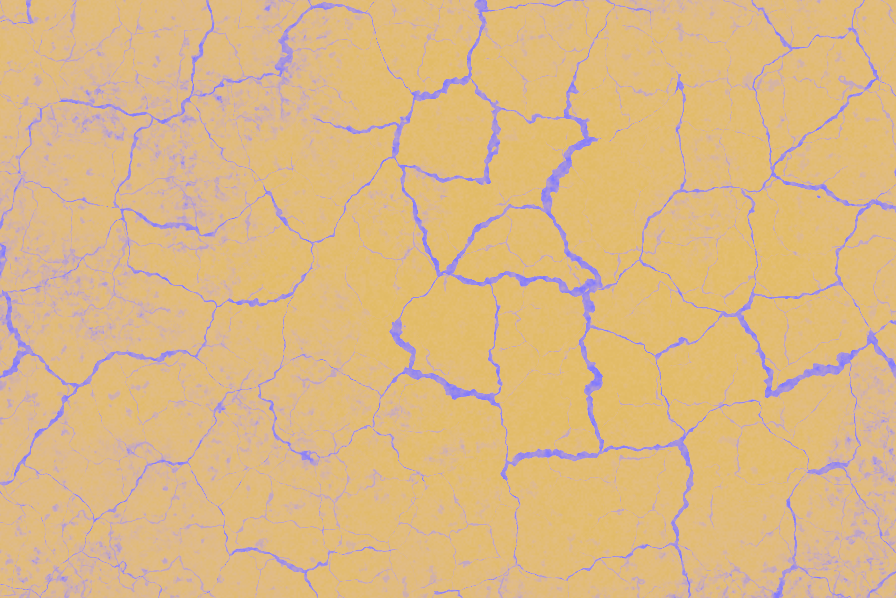
Give the GLSL for this texture, as a WebGL 2 fragment shader.

```glsl
#version 300 es
precision highp float;

uniform vec2 u_resolution;
out vec4 fragColor;

float hash(vec2 p) {
  vec3 q = fract(vec3(p.xyx) * 0.1031);
  q += dot(q, q.yzx + 33.33);
  return fract((q.x + q.y) * q.z);
}

vec2 hash2(vec2 p) {
  return vec2(hash(p + 11.3), hash(p + 57.7));
}

float noise(vec2 p) {
  vec2 i = floor(p), f = fract(p);
  f = f * f * (3.0 - 2.0 * f);
  return mix(mix(hash(i), hash(i + vec2(1, 0)), f.x),
             mix(hash(i + vec2(0, 1)), hash(i + vec2(1, 1)), f.x), f.y);
}

float fbm(vec2 p) {
  float sum = 0.0, amplitude = 0.5;
  for (int i = 0; i < 5; i++) {
    sum += amplitude * noise(p);
    p = mat2(1.6, 1.2, -1.2, 1.6) * p + 7.1;
    amplitude *= 0.5;
  }
  return sum / 0.97;
}

vec2 warp(vec2 p, float scale, float amount) {
  return amount * (vec2(fbm(p * scale + 3.7), fbm(p * scale + 41.2)) - 0.5);
}

// Coverage of cell borders; each border gets its own half width
float cracks(vec2 p, float scale, float thin, float thick, float gain, float pixel) {
  vec2 q = p * scale, cell = floor(q), f = fract(q);
  vec2 nearestId = vec2(0), nearest = vec2(8);
  for (int y = -1; y <= 1; y++)
    for (int x = -1; x <= 1; x++) {
      vec2 g = vec2(x, y);
      vec2 r = g + 0.1 + 0.8 * hash2(cell + g) - f;
      if (dot(r, r) < dot(nearest, nearest)) {
        nearest = r;
        nearestId = g;
      }
    }
  float coverage = 0.0;
  for (int y = -2; y <= 2; y++)
    for (int x = -2; x <= 2; x++) {
      if (x == 0 && y == 0) continue;
      vec2 g = nearestId + vec2(x, y);
      vec2 r = g + 0.1 + 0.8 * hash2(cell + g) - f;
      float border = dot(0.5 * (nearest + r), normalize(r - nearest)) / scale;
      float strength = hash(2.0 * cell + g + nearestId + 91.0);
      float halfWidth = gain * (thin + thick * strength * strength);
      halfWidth *= smoothstep(0.0, 0.2, strength);
      float fill = clamp((halfWidth - border) / pixel + 0.5, 0.0, 1.0);
      coverage = max(coverage, fill * min(1.0, 2.0 * halfWidth / pixel));
    }
  return coverage;
}

// Ochre at 0, mauve in between, violet blue at 1
vec3 earthColor(float t) {
  return vec3(0.89, 0.74, 0.41) + vec3(-0.38, -0.26, 0.0) * t * t + vec3(0.0, 0.0, 0.58) * t;
}

void main() {
  vec2 p = gl_FragCoord.xy / u_resolution.y;
  vec2 uv = gl_FragCoord.xy / u_resolution;
  float pixel = 1.0 / u_resolution.y;

  // Ground: clean towards the centre right, dusty outside
  float outer = smoothstep(0.12, 0.65, length((uv - vec2(0.62, 0.5)) * vec2(1.1, 0.9)));
  float grain = 0.6 * noise(p * 300.0) + 0.4 * noise(p * 150.0 + 9.0) - 0.5;
  float tone = 0.025 + 0.12 * outer + 0.16 * (fbm(p * 9.0) - 0.5) + 0.2 * grain;

  // Rough crumbly patches with fine veins
  float patches = smoothstep(0.5, 0.72, fbm(p * 6.0 + 20.0) + 0.1 * outer - 0.03);
  float vein = 1.0 - abs(2.0 * fbm(p * 36.0 + warp(p, 25.0, 2.0)) - 1.0);
  float crumbs = smoothstep(0.5, 0.72, fbm(p * 110.0 + 5.0));
  tone += patches * (0.04 + 0.24 * smoothstep(0.84, 1.0, vein) + 0.24 * crumbs);
  float flecks = smoothstep(0.64, 0.8, fbm(p * 65.0 + 63.0));
  tone = max(tone + 0.28 * flecks * (0.4 + outer), 0.0);

  // Jagged cracks over broken hairlines
  vec2 bent = p + warp(p, 9.0, 0.085) + warp(p, 40.0, 0.018);
  float ragged = 0.5 + noise(p * 130.0);
  float gain = ragged * mix(1.3, 0.75, outer) * (0.6 + 0.8 * noise(p * 4.0 + 13.0));
  float wide = cracks(bent + 2.3, 6.4, 0.0008, 0.0038, gain, pixel);
  float broken = smoothstep(0.3, 0.52, fbm(p * 9.0 + 31.0) + 0.1 * outer);
  vec2 frayed = p + warp(p + 4.0, 12.0, 0.07) + warp(p, 45.0, 0.018);
  float hair = cracks(frayed + 8.6, 11.0, 0.0007, 0.0009, ragged * broken, pixel);

  float depth = 0.58 + 0.56 * fbm(p * 120.0 + 17.0);
  tone = mix(tone, 0.7, 0.8 * hair);
  tone = mix(tone, depth, wide);
  fragColor = vec4(earthColor(clamp(tone, 0.0, 1.0)) + 0.02 * grain, 1.0);
}
```
